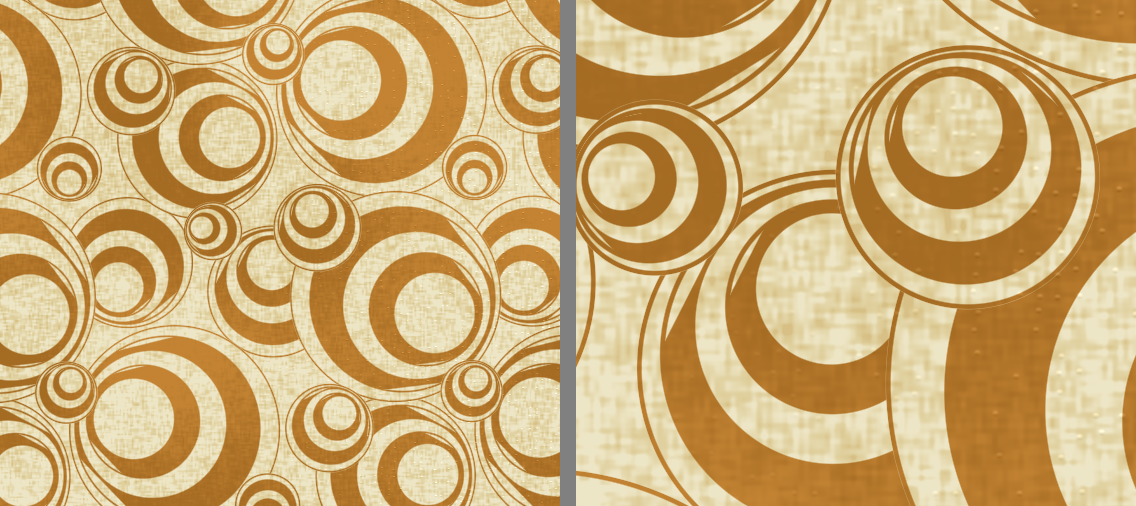
Left, the full canvas; right, a detail of the centre.
Write a WebGL 1 fragment shader that draws this pattern.

```glsl
precision highp float;
// Retro fabric of nested off-centre rings, ochre ink on cream linen.
uniform vec2 u_resolution;

const vec3 IVORY = vec3(0.93, 0.90, 0.775);
const vec3 SAND = vec3(0.875, 0.81, 0.61);
const vec3 TAN = vec3(0.82, 0.71, 0.46);
const vec3 OCHRE = vec3(0.765, 0.515, 0.20);
const vec3 UMBER = vec3(0.645, 0.42, 0.135);
const vec2 REPEAT_A = vec2(0.801, 0.003);
const vec2 REPEAT_B = vec2(0.392, -0.666);
const float LINE_HALF = 0.0016;

float hash(vec2 p) {
  vec3 q = fract(p.xyx * 0.1031);
  q += dot(q, q.yzx + 33.33);
  return fract((q.x + q.y) * q.z);
}

float noise(vec2 p) {
  vec2 i = floor(p), f = fract(p);
  f = f * f * (3.0 - 2.0 * f);
  return mix(mix(hash(i), hash(i + vec2(1.0, 0.0)), f.x),
             mix(hash(i + vec2(0.0, 1.0)), hash(i + 1.0), f.x), f.y);
}

float cover(float dist, float soft) {
  return clamp(0.5 - dist / soft, 0.0, 1.0);
}

// Offset from a centre to its copy on the oblique repeat lattice.
vec2 latticeOffset(vec2 v) {
  float det = REPEAT_A.x * REPEAT_B.y - REPEAT_A.y * REPEAT_B.x;
  vec2 cell = vec2(v.x * REPEAT_B.y - v.y * REPEAT_B.x,
                   v.y * REPEAT_A.x - v.x * REPEAT_A.y) / det;
  cell = floor(cell + 0.5);
  return v - cell.x * REPEAT_A - cell.y * REPEAT_B;
}

// Disc spanning two fractions of the motif diameter; +x is the tight side.
float spanDisc(vec2 q, vec2 span) {
  return length(q - vec2(1.0 - span.x - span.y, 0.0)) - (span.y - span.x);
}

// Crescent between two discs, its horns trimmed by chords, with a fine rim.
float crescent(vec2 q, vec2 outer, vec2 inner, float radius, float soft) {
  float rim = spanDisc(q, outer);
  float size = outer.y - outer.x;
  vec2 local = q - vec2(1.0 - outer.x - outer.y, 0.0);
  float trim = q.y > 0.0 ? 0.90 : 0.94;
  float chord = dot(vec2(local.x, abs(local.y)), vec2(0.5, 0.866)) - trim * size;
  float body = max(max(rim, chord), -spanDisc(q, inner));
  float edge = abs(rim * radius + LINE_HALF) - LINE_HALF;
  return max(cover(body * radius, soft), cover(edge, soft));
}

// Lays one repeated ring motif over the ink already printed.
float motif(float ink, vec2 p, vec2 centre, float radius, float degrees, float soft) {
  vec2 v = latticeOffset(p - centre);
  float a = radians(degrees);
  vec2 axis = vec2(cos(a), sin(a));
  vec2 q = vec2(dot(v, axis), dot(v, vec2(-axis.y, axis.x))) / radius;
  float disc = length(v) - radius;
  float rings = cover(abs(disc + LINE_HALF) - LINE_HALF, soft);
  rings = max(rings, crescent(q, vec2(0.025, 0.905), vec2(0.045, 0.74), radius, soft));
  rings = max(rings, crescent(q, vec2(0.075, 0.615), vec2(0.11, 0.49), radius, soft));
  return mix(ink, rings, cover(disc, soft));
}

float ringPattern(vec2 p, float soft) {
  // Broad motifs, back to front.
  float ink = motif(0.0, p, vec2(0.252, 0.481), 0.130, -110.0, soft);
  ink = motif(ink, p, vec2(0.540, 0.424), 0.131, 93.0, soft);
  ink = motif(ink, p, vec2(0.390, 0.726), 0.159, 2.0, soft);
  ink = motif(ink, p, vec2(0.754, 0.818), 0.209, 164.0, soft);
  ink = motif(ink, p, vec2(0.782, 0.414), 0.209, -23.0, soft);
  // Small motifs on top.
  ink = motif(ink, p, vec2(0.259, 0.820), 0.088, 56.0, soft);
  ink = motif(ink, p, vec2(0.627, 0.550), 0.087, 107.0, soft);
  ink = motif(ink, p, vec2(0.540, 0.893), 0.062, 68.0, soft);
  ink = motif(ink, p, vec2(0.137, 0.666), 0.065, -90.0, soft);
  return motif(ink, p, vec2(0.421, 0.543), 0.058, 162.0, soft);
}

// Crossed threads with slubs, centred on zero.
float weave(vec2 p) {
  float threads = noise(p * vec2(85.0, 290.0)) + noise(p * vec2(290.0, 85.0) + 40.0);
  return 0.4 * threads + 0.2 * noise(p * 45.0) - 0.5;
}

// Sparse embossed bumps: light on the upper side, shade below.
float emboss(vec2 p) {
  vec2 g = p * 75.0, id = floor(g);
  vec2 v = fract(g) - 0.3 - 0.4 * vec2(hash(id), hash(id + 17.0));
  float bump = smoothstep(0.22, 0.05, length(v)) * step(0.72, hash(id + 53.0));
  return bump * clamp(v.y * 9.0 + 0.4, -0.6, 1.0);
}

void main() {
  vec2 p = gl_FragCoord.xy / u_resolution.y;
  float ink = ringPattern(p, 1.4 / u_resolution.y);
  float thread = weave(p);
  float sheen = noise(p * 3.5 + 7.0) - 0.5;

  // Linen ground and slowly varying ink.
  float light = 0.52 + 1.9 * thread + 0.45 * sheen;
  vec3 cloth = mix(SAND, IVORY, smoothstep(0.1, 0.9, light));
  cloth = mix(cloth, TAN, 0.6 * smoothstep(0.2, -0.2, light));
  float warmth = 0.5 + 1.1 * sheen + 0.5 * thread + 0.45 * (p.y - 0.5);
  vec3 print = mix(UMBER, OCHRE, smoothstep(0.15, 0.85, warmth));

  vec3 colour = mix(cloth, print, ink);
  colour += 0.16 * emboss(p) * smoothstep(0.3, 0.95, p.x);
  gl_FragColor = vec4(colour, 1.0);
}
```
